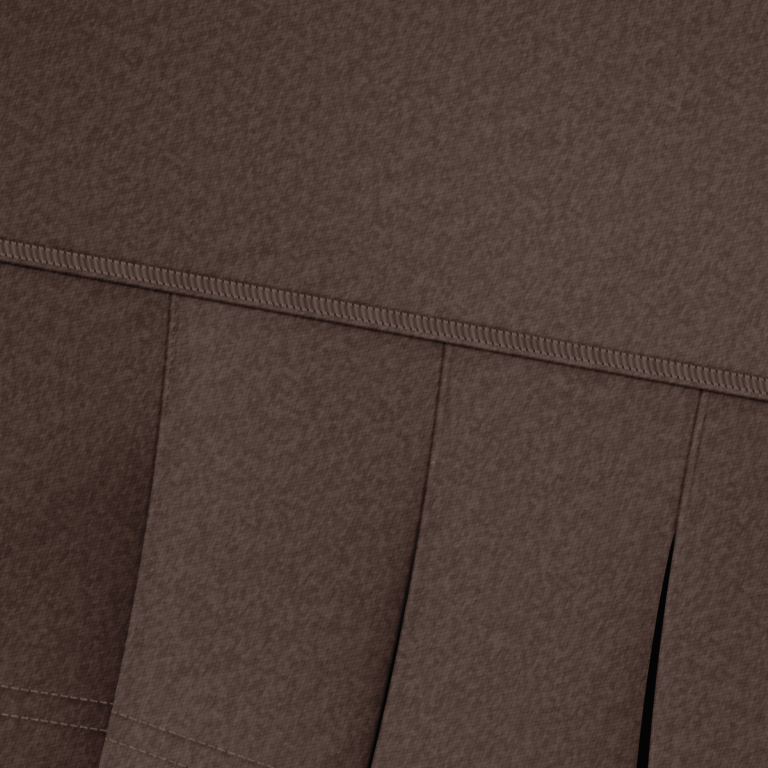
This texture is drawn by a Shadertoy shader. Its source:

```glsl
#define WEAVE_SCALE 185.0
#define WEAVE_DEPTH 0.098
#define RUNGS 112.0
#define SEAM_HALF 0.0095
#define SEAM_LIP 0.0185
#define HEM_STITCHES 78.0
#define HEM_GAP 0.036
#define FOLD_SHADE 0.095
#define THREAD_TONE 0.43

float hash(vec2 p) {
    return fract(sin(dot(p, vec2(127.1, 311.7))) * 43758.5453);
}

float noise(vec2 p) {
    vec2 i = floor(p), f = fract(p);
    f = f * f * (3.0 - 2.0 * f);
    return mix(mix(hash(i), hash(i + vec2(1, 0)), f.x),
               mix(hash(i + vec2(0, 1)), hash(i + vec2(1, 1)), f.x), f.y);
}

// Staggered slanted pebbles with irregular yarn, centred on zero
float weave(vec2 p) {
    vec2 q = mat2(0.98, -0.18, 0.18, 0.98) * p * WEAVE_SCALE;
    q += 0.35 * vec2(noise(q * 0.5), noise(q * 0.5 + 31.0));
    float row = floor(q.y * 1.15);
    vec2 cell = vec2(q.x + 0.5 * mod(row, 2.0), q.y * 1.15);
    vec2 f = fract(cell) - 0.5;
    f.x -= 0.3 * f.y;
    float pebble = 0.4 - 2.2 * dot(f, f);
    vec2 slant = vec2(q.x + q.y, q.y - q.x) * 0.72;
    float yarn = noise(slant * vec2(0.85, 1.35)) - 0.5;
    return 0.40 * pebble + 0.75 * yarn + 0.30 * (hash(floor(cell)) - 0.5);
}

// Soft line profile, never thinner than about a pixel
float line(float d, float width) {
    float w = max(width, 0.7 / iResolution.y);
    return exp(-d * d / (w * w));
}

float dashes(float u, float fill) {
    return smoothstep(fill, fill - 0.25, abs(fract(u) - 0.5) * 2.0);
}

// Horizontal offset from a curved fold: top point in xy, bend in zw
float foldOffset(vec2 p, vec4 fold) {
    float t = max(fold.y - p.y, 0.0);
    return p.x - (fold.x - fold.z * t - fold.w * t * t);
}

float upperPanel(vec2 p) {
    float light = 0.288 + 0.038 * smoothstep(0.0, 0.75, p.x);
    light -= 0.018 * smoothstep(0.75, 1.0, p.y);
    return light + 0.016 * (noise(p * 3.0) - 0.5);
}

float hemThread(vec2 p, float level, float slope) {
    float d = (p.y - level) / sqrt(1.0 + slope * slope);
    float both = line(d, 0.0014) + line(d + HEM_GAP, 0.0014);
    return both * dashes(p.x * HEM_STITCHES, 0.85);
}

float hemGroove(vec2 p, float level) {
    float d = p.y - level + 0.003;
    return line(d, 0.004) + line(d + HEM_GAP, 0.004);
}

float pleatedPanel(vec2 p, float aa) {
    vec4 folds[3] = vec4[3](vec4(0.224, 0.615, 0.07, 0.14),
                            vec4(0.581, 0.557, 0.11, 0.12),
                            vec4(0.915, 0.490, 0.215, -0.14));
    float first = foldOffset(p, folds[0]);
    float second = foldOffset(p, folds[1]);
    float third = foldOffset(p, folds[2]);

    // Each panel has its own tone, brightest along its turned edge
    float light = mix(0.278, 0.306, smoothstep(-aa, aa, first));
    light += 0.022 * smoothstep(-aa, 0.05, first) * exp(-max(first - 0.05, 0.0) / 0.12);
    light += 0.016 * smoothstep(-aa, 0.04, second) * exp(-max(second - 0.05, 0.0) / 0.15);
    light -= 0.012 * smoothstep(0.0, 0.1, third);
    light -= 0.025 * line(p.y - 0.28 - 0.5 * p.x, 0.07) * smoothstep(aa, -aa, first);
    light += 0.014 * (noise(p * 4.0 + 7.0) - 0.5);

    for (int i = 0; i < 3; i++) {
        float d = foldOffset(p, folds[i]);
        float t = folds[i].y - p.y;
        float open = smoothstep(0.08, 0.45, t);
        float left = smoothstep(aa, -aa, d);
        float reach = i == 0 ? 0.065 : 0.040;
        light -= FOLD_SHADE * open * left * exp(min(d, 0.0) / reach);
        if (i == 1) light -= 0.09 * open * left * exp(min(d, 0.0) / 0.010);
        // Pressed crease and its lit lip
        float crease = i == 0 ? mix(0.09, 0.02, open) : mix(0.11, 0.13, open);
        light -= crease * line(d + 0.002, 0.0022 + 0.0015 * open);
        light += 0.026 * line(d - 0.004, 0.0035);
        float tacked = 1.0 - smoothstep(0.10, 0.17, t);
        light -= (i == 2 ? 0.06 : 0.025) * line(d - 0.010, 0.002) * tacked;
    }

    // Tack stitches on the first two folds
    light -= 0.06 * line(first - 0.006, 0.0015) * dashes(p.y * 90.0, 0.8)
           * smoothstep(0.45, 0.46, p.y);
    light += 0.12 * line(length(vec2(second - 0.003, p.y - 0.398)), 0.003);

    // Hem stitching steps down across the first fold
    float side = smoothstep(-aa, aa, first);
    float leftHem = 0.107 - 0.16 * p.x;
    float rightHem = 0.0755 - 0.35 * (p.x - 0.141);
    float thread = mix(hemThread(p, leftHem, 0.16), hemThread(p, rightHem, 0.35), side);
    light -= 0.04 * mix(hemGroove(p, leftHem), hemGroove(p, rightHem), side);
    light = mix(light, THREAD_TONE, 0.75 * min(thread, 1.0));

    // Black opening widening below the last fold
    float gap = 0.0145 * sqrt(clamp((0.31 - p.y) / 0.31, 0.0, 1.0));
    float inside = smoothstep(-aa, aa, third + gap) * smoothstep(aa, -aa, third);
    return mix(light, 0.015, inside * smoothstep(0.32, 0.29, p.y));
}

void mainImage(out vec4 fragColor, in vec2 fragCoord) {
    vec2 p = fragCoord / iResolution.xy;
    float aa = 0.8 / iResolution.y;
    float s = (p.y - 0.678 + 0.182 * p.x) * 0.984;

    float below = smoothstep(aa, -aa, s + SEAM_LIP);
    float light = mix(upperPanel(p), pleatedPanel(p, aa), below);
    light += WEAVE_DEPTH * weave(p) * smoothstep(0.02, 0.2, light);

    // Seam roll, undercut and cast shadow
    light -= 0.050 * exp(min(s + SEAM_LIP, 0.0) / 0.009) * below;
    light -= 0.150 * line(s + SEAM_LIP, 0.0023);
    light += 0.020 * line(s + 0.0145, 0.0025);
    light -= 0.075 * line(s - SEAM_HALF - 0.002, 0.003);

    // Ladder of slanted rungs between two thread rows
    float u = (p.x + 0.2 * s) * RUNGS;
    float band = smoothstep(SEAM_HALF + aa, SEAM_HALF - aa, abs(s));
    float rung = 0.5 + 0.5 * cos(6.2832 * u);
    float yarn = 0.05 * (hash(vec2(floor(u + 0.5), 3.0)) - 0.5);
    light = mix(light, 0.255 + 0.125 * rung + yarn, band * 0.8);
    float rows = line(abs(s) - SEAM_HALF + 0.001, 0.0018);
    light = mix(light, mix(0.17, THREAD_TONE, dashes(u + 0.3, 0.8)), 0.75 * rows);

    vec3 brown = vec3(light) - vec3(0.0, 0.07, 0.09) * smoothstep(0.0, 0.25, light);
    fragColor = vec4(clamp(brown, 0.0, 1.0), 1.0);
}
```
